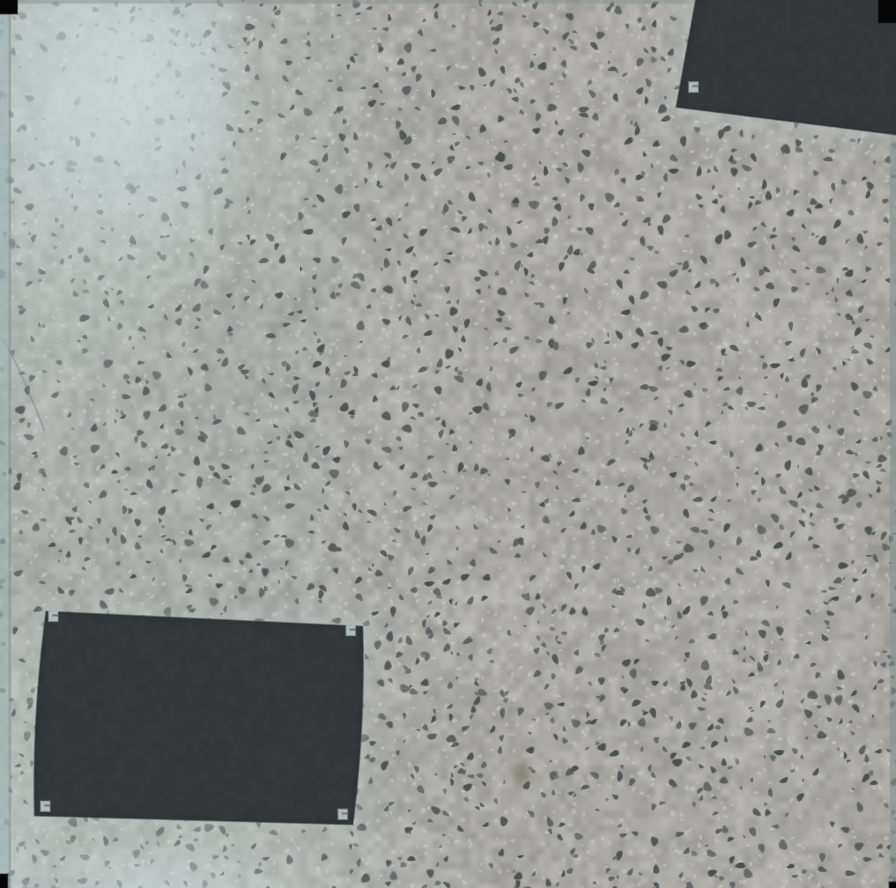
This texture is drawn by a Shadertoy shader. Its source:

```glsl
// Speckled terrazzo slab with two dark rectangular panels and cool light glows.

vec3 hash3(vec2 cell) {
    vec3 h = fract(cell.xyx * vec3(0.1031, 0.1030, 0.0973));
    h += dot(h, h.yxz + 33.33);
    return fract((h.xxy + h.yzz) * h.zyx);
}

float valueNoise(vec2 p) {
    vec2 cell = floor(p), f = fract(p);
    f = f * f * (3.0 - 2.0 * f);
    float low = mix(hash3(cell).x, hash3(cell + vec2(1, 0)).x, f.x);
    float high = mix(hash3(cell + vec2(0, 1)).x, hash3(cell + vec2(1, 1)).x, f.x);
    return mix(low, high, f.y);
}

// Coverage of irregular stone chips, one candidate per grid cell.
float chips(vec2 p, float cells, float density, float seed) {
    vec2 grid = p * cells;
    vec2 home = floor(grid);
    float cover = 0.0;
    for (int j = -1; j <= 1; j++) {
        for (int i = -1; i <= 1; i++) {
            vec2 cell = home + vec2(i, j);
            vec3 place = hash3(cell + seed);
            vec3 form = hash3(cell + seed + 57.0);
            vec2 d = grid - cell - place.xy;
            float turn = 6.2832 * place.z;
            d = mat2(cos(turn), sin(turn), -sin(turn), cos(turn)) * d;
            d.y *= 1.15 + 0.9 * form.x;
            float wobble = 0.025 * cos(3.0 * atan(d.y, d.x + 1e-4) + 9.0 * form.x);
            float dist = length(d) + wobble - mix(0.13, 0.28, form.y);
            float soft = 0.055 + cells * 0.5 / iResolution.y;
            float mask = 1.0 - smoothstep(-soft, soft, dist);
            cover = max(cover, mask * step(form.z, density) * mix(0.65, 1.0, place.z));
        }
    }
    return cover;
}

// Signed distance to the line a-b, negative on its left.
float side(vec2 p, vec2 a, vec2 b) {
    vec2 d = b - a;
    return dot(p - a, vec2(d.y, -d.x)) / length(d);
}

float fill(float dist) {
    float soft = 0.0006 + 0.7 / iResolution.y;
    return 1.0 - smoothstep(-soft, soft, dist);
}

float box(vec2 p, vec2 center, vec2 halfSize) {
    vec2 d = abs(p - center) - halfSize;
    return max(d.x, d.y);
}

float glow(vec2 p, vec2 center, vec2 radius) {
    vec2 d = (p - center) / radius;
    return exp(-dot(d, d));
}

// Small pale tag with a dark slit.
float tag(vec2 p, vec2 center) {
    return fill(box(p, center, vec2(0.0055, 0.006)))
         * (1.0 - 0.6 * fill(box(p, center + vec2(0.002, 0.001), vec2(0.003, 0.001))));
}

float lowerPanel(vec2 p) {
    float rise = (p.y - 0.19) / 0.115;
    p.x = 0.222 + (p.x - 0.222) * (1.0 - 0.025 * (1.0 - rise * rise));
    vec2 bl = vec2(0.039, 0.081), br = vec2(0.398, 0.071);
    vec2 tr = vec2(0.408, 0.295), tl = vec2(0.051, 0.312);
    return max(max(side(p, bl, br), side(p, br, tr)), max(side(p, tr, tl), side(p, tl, bl)));
}

void mainImage(out vec4 fragColor, in vec2 fragCoord) {
    vec2 p = fragCoord / iResolution.y;
    float right = iResolution.x / iResolution.y;

    // Mottled cement
    vec3 color = mix(vec3(0.655, 0.670, 0.650), vec3(0.665, 0.662, 0.645), smoothstep(0.1, 0.6, p.x));
    color += 0.09 * (valueNoise(p * 120.0) - 0.5) + 0.06 * (valueNoise(p * 55.0 + 31.0) - 0.5);
    color += 0.03 * (valueNoise(p * 7.0) - 0.5);
    color = mix(color, vec3(0.80, 0.82, 0.80), 0.55 * chips(p, 85.0, 0.4, 211.0));

    // Dark aggregate, thinner toward the upper left
    float density = 0.44 + 0.25 * valueNoise(p * 9.0 + 4.0) - 0.22 * glow(p, vec2(0.08, 0.9), vec2(0.22));
    float dark = max(chips(p, 48.0, density, 17.0), 0.75 * chips(p, 74.0, 0.16, 131.0));
    color = mix(color, vec3(0.25, 0.28, 0.28), 0.92 * dark);

    // Stain and hairline crack
    color = mix(color, vec3(0.48, 0.46, 0.38), 0.6 * glow(p, vec2(0.587, 0.13), vec2(0.010, 0.014)));
    float crack = abs(p.x - 0.05 * pow(clamp((0.62 - p.y) / 0.105, 0.0, 1.0), 0.8));
    crack = fill(crack - 0.001) * step(0.515, p.y) * step(p.y, 0.62);
    color = mix(color, vec3(0.42, 0.47, 0.51), 0.6 * crack);

    // Cool reflections
    float sheen = 0.62 * glow(p, vec2(0.17, 0.91), vec2(0.16, 0.17)) * (1.0 - 0.6 * smoothstep(0.23, 0.29, p.x));
    sheen += 0.32 * glow(p, vec2(0.02, 0.85), vec2(0.20, 0.32));
    sheen += 0.55 * glow(p, vec2(0.17, 0.0), vec2(0.18, 0.07));
    sheen += 0.30 * glow(p, vec2(0.0, 0.08), vec2(0.05, 0.18));
    color = mix(color, vec3(0.81, 0.87, 0.87), min(sheen, 0.8));

    // Slab rims
    color = mix(color, vec3(0.62, 0.70, 0.70), 0.6 * fill(p.x - 0.010));
    color = mix(color, vec3(0.48, 0.54, 0.54), 0.6 * fill(abs(p.x - 0.011) - 0.0012));
    color = mix(color, vec3(0.52, 0.57, 0.56), 0.6 * fill(right - 0.007 - p.x));
    color = mix(color, vec3(0.52, 0.57, 0.56), 0.5 * fill(0.996 - p.y));

    // Panels with a faint pale fringe
    float upper = max(side(p, vec2(0.783, 1.0), vec2(0.761, 0.879)),
                      side(p, vec2(0.761, 0.879), vec2(1.008, 0.848)));
    float panel = min(lowerPanel(p), upper);
    color = mix(color, vec3(0.70, 0.77, 0.75), 0.4 * exp(-max(panel, 0.0) / 0.010));
    vec3 felt = vec3(0.205, 0.222, 0.235) + 0.018 * (valueNoise(p * 150.0) - 0.5);
    felt -= 0.03 * exp(min(panel, 0.0) / 0.004);
    color = mix(color, felt, fill(panel));

    // Pale corner tags
    float tags = max(tag(p, vec2(0.060, 0.306)), tag(p, vec2(0.395, 0.290)));
    tags = max(tags, max(tag(p, vec2(0.051, 0.092)), tag(p, vec2(0.386, 0.083))));
    tags = max(tags, tag(p, vec2(0.781, 0.902)));
    color = mix(color, vec3(0.78, 0.82, 0.82), 0.85 * tags);

    // Black corner caps
    float caps = min(box(p, vec2(0.0, 1.0), vec2(0.020, 0.016)), box(p, vec2(right, 1.0), vec2(0.020, 0.026)));
    caps = min(caps, min(box(p, vec2(0.0), vec2(0.009, 0.016)), box(p, vec2(right, 0.0), vec2(0.008, 0.007))));
    color = mix(color, vec3(0.02), fill(caps));

    fragColor = vec4(clamp(color, 0.0, 1.0), 1.0);
}
```
